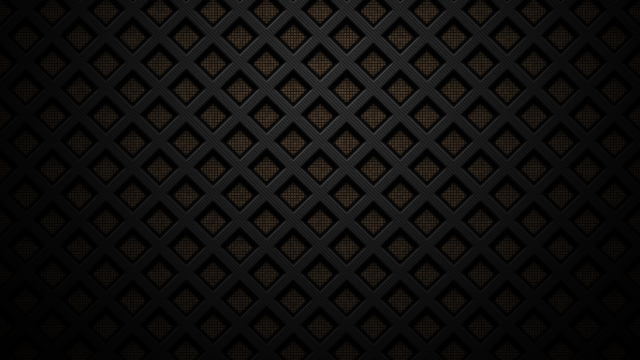
Give the GLSL for this pattern, as a Shadertoy shader.

```glsl
// Dark diamond lattice with ribbed bars and bevelled rims over a recessed brown woven mesh.

float hash(vec2 p) {
    return fract(sin(dot(p, vec2(41.3, 289.1))) * 4375.5);
}

// Offset from the closest opening in a staggered grid of unit pitch.
vec2 staggeredCell(vec2 q) {
    vec2 a = q - floor(q + 0.5);
    vec2 b = fract(q) - 0.5;
    return abs(a.x) + abs(a.y) < abs(b.x) + abs(b.y) ? a : b;
}

// Signed distance to a diamond with softened corners.
float diamond(vec2 c, float radius, float corner) {
    vec2 e = abs(vec2(c.x + c.y, c.x - c.y)) - radius + corner;
    return length(max(e, 0.0)) + min(max(e.x, e.y), 0.0) - corner;
}

// Woven threads with small changes of brightness from knot to knot.
vec3 wovenMesh(vec2 p) {
    vec2 t = p / 0.0078;
    vec2 thread = 0.5 + 0.5 * cos(6.2832 * t);
    float weave = 0.35 + 0.65 * sqrt(thread.x * thread.y);
    weave *= 0.85 + 0.3 * hash(floor(t + 0.5));
    return vec3(0.32, 0.25, 0.18) * weave;
}

void mainImage(out vec4 fragColor, in vec2 fragCoord) {
    vec2 p = (fragCoord - 0.5 * iResolution.xy) / iResolution.y;
    float aa = 7.0 / iResolution.y;
    vec2 c = staggeredCell((p - vec2(0.0, 0.181)) / vec2(0.1486, 0.1463));
    float hole = diamond(c, 0.36, 0.025);

    // Pool of light above the middle
    vec2 v = (p - vec2(0.02, 0.25)) * vec2(1.6, 1.65);
    float light = exp(-dot(v, v));

    // Recessed mesh, shaded by the upper bars
    float opening = diamond(c + vec2(0.0, 0.03), 0.27, 0.07);
    float lit = 1.0 - smoothstep(-0.07, 0.02, opening);
    lit *= 1.0 - 0.4 * smoothstep(-0.05, 0.25, c.y);
    vec3 col = vec3(0.008) * light + wovenMesh(p) * lit * pow(light, 0.75);

    // Ribbed bars
    float ribs = 0.5 + 0.5 * cos(6.2832 * (p.x + p.y) / 0.0105);
    float grain = hash(floor(p * 432.0)) - 0.5;
    vec3 bar = vec3(0.163, 0.164, 0.166) * (0.78 + 0.36 * ribs + 0.12 * grain);

    // Bevels: bright below each opening, dark above
    float lower = smoothstep(0.03, -0.06, c.y);
    float rim = 1.0 - smoothstep(0.015, 0.05, hole);
    float side = 0.85 + 0.25 * smoothstep(-0.05, 0.05, c.x);
    bar = mix(bar, mix(vec3(0.08), vec3(0.27) * side, lower), rim);
    col = mix(col, bar * light, smoothstep(-aa, aa, hole));

    // Faint reflection on the lower inner walls
    float wall = smoothstep(-0.06, -0.02, hole) * (1.0 - smoothstep(-0.02, aa, hole));
    col += 0.06 * wall * lower * light;

    fragColor = vec4(col, 1.0);
}
```
